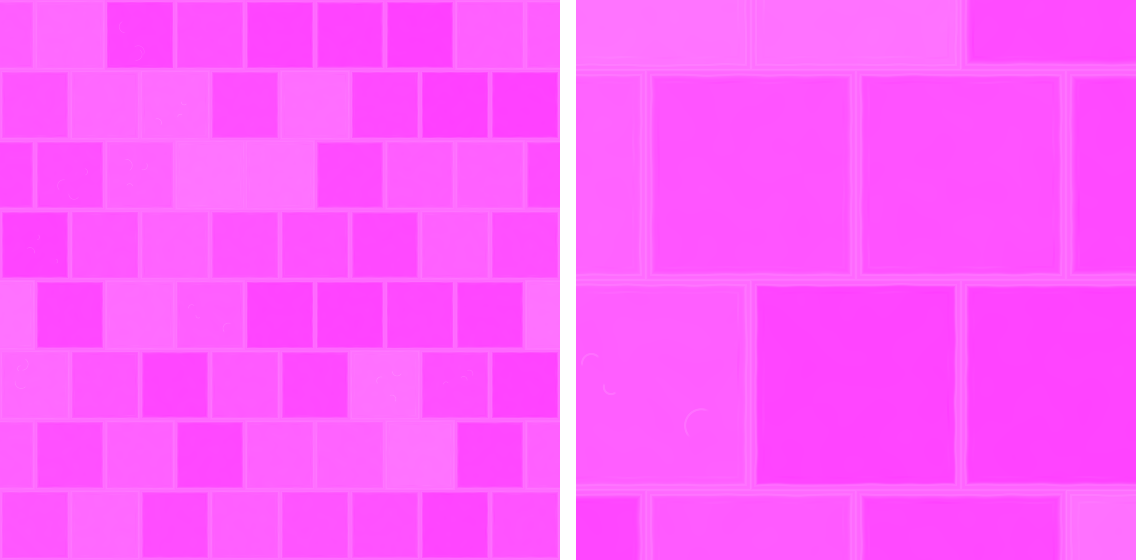
Left, the full canvas; right, a detail of the centre.
Reproduce this texture map procedurally as a Shadertoy shader.

```glsl
// Square magenta glazed tiles in running bond, with soft pale joints and fine scratches.

const float TILES = 8.0;
const float DARK_GREEN = 0.25;
const float PALE_GREEN = 0.465;
const float JOINT_GREEN = 0.43;

float hash(vec2 p) {
    vec3 q = fract(p.xyx * vec3(0.1031, 0.1030, 0.0973));
    q += dot(q, q.yzx + 33.33);
    return fract((q.x + q.y) * q.z);
}

vec2 gradientAt(vec2 cell) {
    float angle = 6.2832 * hash(cell);
    return vec2(cos(angle), sin(angle));
}

float gradientNoise(vec2 p) {
    vec2 i = floor(p), f = fract(p);
    vec2 u = f * f * f * (f * (f * 6.0 - 15.0) + 10.0);
    vec2 e = vec2(0.0, 1.0);
    float low = mix(dot(gradientAt(i), f),
                    dot(gradientAt(i + e.yx), f - e.yx), u.x);
    float high = mix(dot(gradientAt(i + e.xy), f - e.xy),
                     dot(gradientAt(i + e.yy), f - e.yy), u.x);
    return mix(low, high, u.y);
}

// Antialiased line around the zero of a distance
float line(float d, float halfWidth, float pixel) {
    return 1.0 - smoothstep(halfWidth - 0.5 * pixel, halfWidth + 0.5 * pixel, abs(d));
}

// Short broken arcs on a few tiles
float scratches(vec2 p, vec2 id, float pixel) {
    float worn = step(0.86, hash(id + 71.0));
    float marks = 0.0;
    for (int i = 0; i < 3; i++) {
        vec2 seed = id + 13.0 * float(i + 1);
        vec2 center = 0.6 * (vec2(hash(seed), hash(seed + 5.0)) - 0.5);
        float radius = mix(0.03, 0.09, hash(seed + 9.0));
        vec2 d = p - center;
        float turn = 6.2832 * hash(seed + 3.0);
        float arc = smoothstep(0.1, 0.5, dot(normalize(d + 1e-4), vec2(cos(turn), sin(turn))));
        marks = max(marks, arc * line(length(d) - radius, 0.005, pixel));
    }
    return worn * marks;
}

// Green level of one tile, including its half of the joint
float tileGreen(vec2 p, vec2 id, float pixel) {
    vec2 seed = id * 17.0;
    float base = mix(DARK_GREEN, PALE_GREEN, hash(id + 2.0));
    float edge = 0.5 - max(abs(p.x), abs(p.y));
    float wobble = gradientNoise(p * 7.0 + seed);
    float wavyEdge = edge + 0.007 * wobble;

    // Glazed face
    float face = base + 0.008 * gradientNoise(p * 6.0 + seed + 5.0);
    face += 0.07 * scratches(p, id, pixel);

    // Uneven crease just inside the rim
    float crease = gradientNoise(p * 4.0 + seed + 9.0);
    face += 0.06 * crease * line(wavyEdge - 0.06, 0.005, pixel);

    // Rounded rim fading into the joint
    float softness = mix(0.012, 0.03, hash(id + 31.0));
    float rim = smoothstep(0.02, 0.02 + softness + pixel, wavyEdge);
    float green = mix(mix(JOINT_GREEN, base, 0.25), face, rim);
    green += 0.045 * line(wavyEdge - 0.024, 0.005, pixel);

    // Pale hairline along the middle of the joint
    return green + 0.05 * line(edge, 0.006, pixel);
}

void mainImage(out vec4 fragColor, in vec2 fragCoord) {
    vec2 grid = TILES * fragCoord / iResolution.y;
    float pixel = TILES / iResolution.y;

    // Every other row shifts by half a tile
    float row = floor(grid.y);
    grid.x += 0.5 * mod(row, 2.0);
    vec2 id = mod(floor(grid), TILES);
    float green = tileGreen(fract(grid) - 0.5, id, pixel);

    fragColor = vec4(1.0, green, 1.0, 1.0);
}
```
